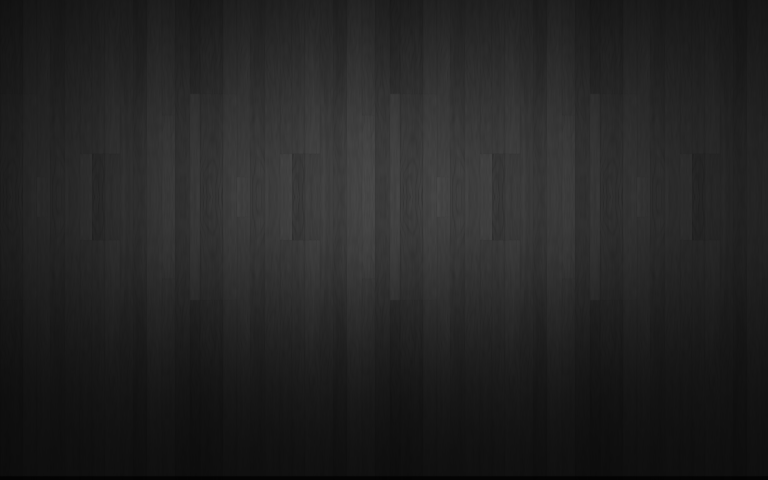
This texture is drawn by a WebGL 2 fragment shader. Its source:

```glsl
#version 300 es
precision highp float;
// Dark vertical wood planks, mirrored about a horizontal axis, under a soft spotlight.

uniform vec2 u_resolution;
out vec4 outColor;

const int STRIPS = 14;
const float PERIOD = 0.4167;        // width of one repeated group of planks
const float PERIOD_START = 0.3958;
const float MIRROR_Y = 0.5896;      // axis the grain is reflected about
const vec2 LIGHT_POS = vec2(0.8, 0.6);
const float LIGHT_WIDTH = 0.82;
const float LIGHT_UP = 0.41;
const float LIGHT_DOWN = 0.345;
const float AMBIENT = 0.052;
const float LIGHT_GAIN = 0.202;
const float FIBRE_GAIN = 0.17;
const float RING_GAIN = 0.10;
const float SEAM_GAIN = 0.13;
const float END_GAIN = 0.03;
const float BASE_LINE = 0.008;      // dark strip along the bottom

// Plank edges across one period, tones near to and far from the axis,
// and the distance from the axis at which the boards end.
const float EDGE[15] = float[](0.0, 0.05, 0.165, 0.235, 0.30, 0.375, 0.45, 0.51,
                               0.575, 0.65, 0.715, 0.785, 0.86, 0.925, 1.0);
const float NEAR_TONE[14] = float[](1.03, 0.91, 1.04, 1.08, 0.94, 1.0, 1.06,
                                    0.88, 0.97, 0.99, 0.92, 1.05, 1.07, 0.91);
const float FAR_TONE[14] = float[](0.82, 0.88, 1.0, 1.03, 0.94, 1.0, 1.0,
                                   1.0, 1.05, 0.99, 0.92, 1.05, 1.03, 0.91);
const float BOARD_END[14] = float[](0.215, 0.215, 0.215, 0.042, 0.9, 0.9, 0.09,
                                    0.09, 0.09, 0.9, 0.9, 0.9, 0.17, 0.9);

float hash(vec2 p) {
    p = fract(p * vec2(0.1031, 0.1137));
    p += dot(p, p.yx + 33.33);
    return fract((p.x + p.y) * p.x * 17.0);
}

float noise(vec2 p) {
    vec2 cell = floor(p), f = fract(p);
    f = f * f * (3.0 - 2.0 * f);
    float low = mix(hash(cell), hash(cell + vec2(1, 0)), f.x);
    float high = mix(hash(cell + vec2(0, 1)), hash(cell + vec2(1, 1)), f.x);
    return mix(low, high, f.y);
}

// Long fibres with short flecks, centred on zero.
float fibres(vec2 q, float seed) {
    q.x += 0.002 * sin(q.y * 23.0 + seed);
    float coarse = noise(vec2(q.x * 150.0, q.y * 7.0) + seed * 37.0);
    float fine = noise(vec2(q.x * 400.0, q.y * 55.0) + seed * 61.0);
    return 0.5 * coarse + 0.5 * fine - 0.5;
}

// Thin dark growth rings; some boards have their heart on the axis.
float rings(vec2 q, float seed) {
    bool centred = seed < 8.0 && mod(seed, 3.0) == 1.0;
    float heart = centred ? 0.0 : 0.1 + 0.3 * hash(vec2(seed, 7.0));
    float warp = 0.004 * sin(q.y * 31.0 + seed) + 0.002 * sin(q.y * 73.0 + q.x * 90.0);
    float radius = length(vec2(q.x + warp, (q.y - heart) * 0.17));
    float wave = 0.5 + 0.5 * sin(radius * 900.0 + 3.0 * noise(q * vec2(70.0, 24.0) + seed));
    float fade = exp(-abs(q.y - heart) * 8.0) * (centred ? 1.0 : 0.55);
    return (0.3 - wave * wave * wave) * fade;
}

float planks(vec2 p, float pixel) {
    float phase = fract((p.x - PERIOD_START) / PERIOD);
    float away = abs(p.y - MIRROR_Y);
    float tone = 1.0;
    for (int i = 0; i < STRIPS; i++) {
        float left = EDGE[i], right = EDGE[i + 1];
        if (phase < left || phase >= right) continue;
        float seed = float(i);
        float outside = smoothstep(-pixel, pixel, away - BOARD_END[i]);
        tone = mix(NEAR_TONE[i], FAR_TONE[i], outside);

        vec2 local = vec2((phase - 0.5 * (left + right)) * PERIOD, away);
        float board = seed + 17.0 * step(BOARD_END[i], away);
        tone += FIBRE_GAIN * fibres(local, board);
        tone += RING_GAIN * rings(local, board);

        // Seams between planks and at board ends
        float side = min(phase - left, right - phase) * PERIOD;
        float seam = 1.0 - smoothstep(0.0, 0.0008 + 0.5 * pixel, side);
        float nearest = phase - left < right - phase ? seed : mod(seed + 1.0, float(STRIPS));
        float endSeam = 1.0 - smoothstep(0.0, 0.001 + pixel, abs(away - BOARD_END[i]));
        tone -= SEAM_GAIN * seam * hash(vec2(nearest, 3.0)) + END_GAIN * endSeam;
    }
    return tone;
}

float spotlight(vec2 p) {
    vec2 d = p - LIGHT_POS;
    d /= vec2(LIGHT_WIDTH, d.y > 0.0 ? LIGHT_UP : LIGHT_DOWN);
    return AMBIENT + LIGHT_GAIN * exp(-dot(d, d));
}

void main() {
    float pixel = 1.0 / u_resolution.y;
    vec2 p = (gl_FragCoord.xy - vec2(0.5 * u_resolution.x, 0.0)) * pixel;
    p.x += LIGHT_POS.x;

    float value = spotlight(p) * planks(p, pixel);
    value *= mix(0.25, 1.0, smoothstep(BASE_LINE - pixel, BASE_LINE + pixel, p.y));
    outColor = vec4(vec3(value), 1.0);
}
```
